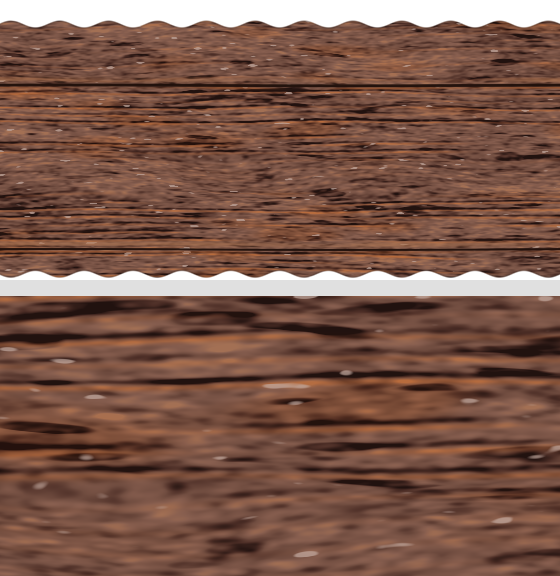
Top: the whole. Bottom: its middle third, enlarged.
This texture is drawn by a WebGL 1 fragment shader. Its source:

```glsl
precision highp float;
// Weathered brown wooden planks with scalloped top and bottom edges on white.
uniform vec2 u_resolution;

vec3 hash3(vec2 cell) {
  vec3 k = vec3(dot(cell, vec2(127.1, 311.7)), dot(cell, vec2(269.5, 183.3)), dot(cell, vec2(419.2, 71.9)));
  return fract(sin(k) * 43758.5453);
}

// Cellular noise: each cell scatters one soft light or dark spot
float spots(vec2 p) {
  vec2 cell = floor(p);
  float sum = 0.0;
  for (int j = -1; j <= 1; j++) {
    for (int i = -1; i <= 1; i++) {
      vec2 id = cell + vec2(float(i), float(j));
      vec3 h = hash3(id);
      vec2 d = id + h.xy - p;
      float fall = max(0.0, 1.0 - dot(d, d));
      sum += (h.z * 2.0 - 1.0) * fall * fall;
    }
  }
  return sum;
}

// Wood colour from dark crevice (below 0) to tan ridge (1)
vec3 woodRamp(float tone) {
  vec3 c = mix(vec3(0.13, 0.07, 0.06), vec3(0.30, 0.18, 0.15), clamp(tone * 3.0 + 1.0, 0.0, 1.0));
  c = mix(c, vec3(0.44, 0.30, 0.25), clamp(tone * 3.0, 0.0, 1.0));
  c = mix(c, vec3(0.53, 0.37, 0.31), clamp(tone * 3.0 - 1.0, 0.0, 1.0));
  return mix(c, vec3(0.64, 0.44, 0.33), clamp(tone * 3.0 - 2.0, 0.0, 1.0));
}

// Dark joint between planks, with a worn orange lip on either side
vec3 addJoint(vec3 wood, vec2 p, float height, float halfWidth) {
  float d = p.y - height - 0.0015 * sin(p.x * 3.0 + 1.0);
  float worn = 0.55 + 0.6 * spots(vec2(p.x * 4.0, p.y * 50.0 + height * 90.0));
  float upper = exp(-pow((d - 0.018) / 0.010, 2.0)) * clamp(worn, 0.0, 0.8);
  float lower = exp(-pow((d + 0.009) / 0.004, 2.0)) * clamp(worn, 0.0, 0.7);
  wood = mix(wood, vec3(0.67, 0.45, 0.31), upper * 0.8);
  wood = mix(wood, vec3(0.60, 0.32, 0.16), lower);
  float core = 1.0 - smoothstep(halfWidth * 0.5, halfWidth * 1.5, abs(d));
  return mix(wood, vec3(0.12, 0.06, 0.04), core * 0.95);
}

void main() {
  vec2 p = gl_FragCoord.xy / u_resolution.y;
  float pixel = 1.0 / u_resolution.y;

  // The calm band of the middle plank has slanted grain and few grooves
  float calm = smoothstep(0.28, 0.33, p.y) * (1.0 - smoothstep(0.41, 0.46, p.y));
  float topPlank = step(0.695, p.y);
  float lowPart = 1.0 - smoothstep(0.24, 0.30, p.y);
  vec2 q = p;
  q.y += 0.003 * sin(p.x * 4.3 + p.y * 9.0) + 0.0015 * sin(p.x * 11.0 + p.y * 31.0);
  q.y += (calm + 0.5 * topPlank) * 0.014 * sin(p.x * 6.0 + p.y * 8.0);

  // Layered fibres and broad patches
  float tone = 0.49 + 0.05 * calm;
  tone += 0.30 * spots(q * vec2(17.0, 125.0));
  tone += 0.27 * spots(q * vec2(48.0, 190.0) + 31.0);
  tone += 0.16 * spots(q * vec2(3.0, 42.0) + 57.0);
  tone += 0.15 * spots(q * vec2(3.5, 7.0) + 83.0);

  // Short cracks
  float crack = smoothstep(0.45, 0.85, spots(q * vec2(11.0, 95.0) + 113.0));
  tone -= crack * (0.55 - 0.25 * calm);

  // Long grooves, each with an orange ridge beneath
  float rings = q.y * 38.0 + 0.35 * spots(q * vec2(1.5, 9.0) + 17.0);
  float row = floor(rings);
  float f = rings - row - 0.55;
  float strength = spots(vec2(q.x * 2.2, row * 3.7)) + hash3(vec2(row, 5.0)).x;
  strength = smoothstep(0.0, 0.8, strength) * (1.0 - 0.85 * calm) * (1.0 - 0.55 * topPlank);
  tone -= 0.65 * strength * exp(-f * f * 45.0);
  float ridge = strength * exp(-pow(f + 0.28, 2.0) * 50.0);
  tone += 0.25 * ridge;

  // Dark stains in the lower part
  float stain = smoothstep(0.65, 0.95, spots(p * vec2(6.0, 22.0) + 9.0)) * lowPart;
  vec3 wood = woodRamp(tone - 0.5 * stain);

  // Orange tint on ridges and warm patches, then pale worn flecks
  float warm = smoothstep(0.1, 0.8, spots(q * vec2(4.0, 24.0) + 71.0)) * (1.0 - 0.8 * calm);
  wood = mix(wood, wood * vec3(1.13, 0.96, 0.72), clamp(0.8 * ridge + 0.55 * warm, 0.0, 1.0));
  float fleck = smoothstep(0.85, 1.15, spots(q * vec2(30.0, 120.0) + 201.0));
  wood = mix(wood, vec3(0.75, 0.65, 0.61), fleck * 0.75);

  wood = addJoint(wood, p, 0.695, 0.0050);
  wood = addJoint(wood, p, 0.109, 0.0035);

  // Scalloped outline with a thin darker rim
  float wave = 0.012 * cos(6.2832 * (p.x - 0.039) / 0.1745);
  float inside = min(0.914 + wave - p.y, p.y - 0.0205 + wave);
  wood *= 0.78 + 0.22 * smoothstep(0.0, 0.010, inside);
  float cover = smoothstep(-pixel, pixel, inside);
  gl_FragColor = vec4(mix(vec3(1.0), wood, cover), 1.0);
}
```
